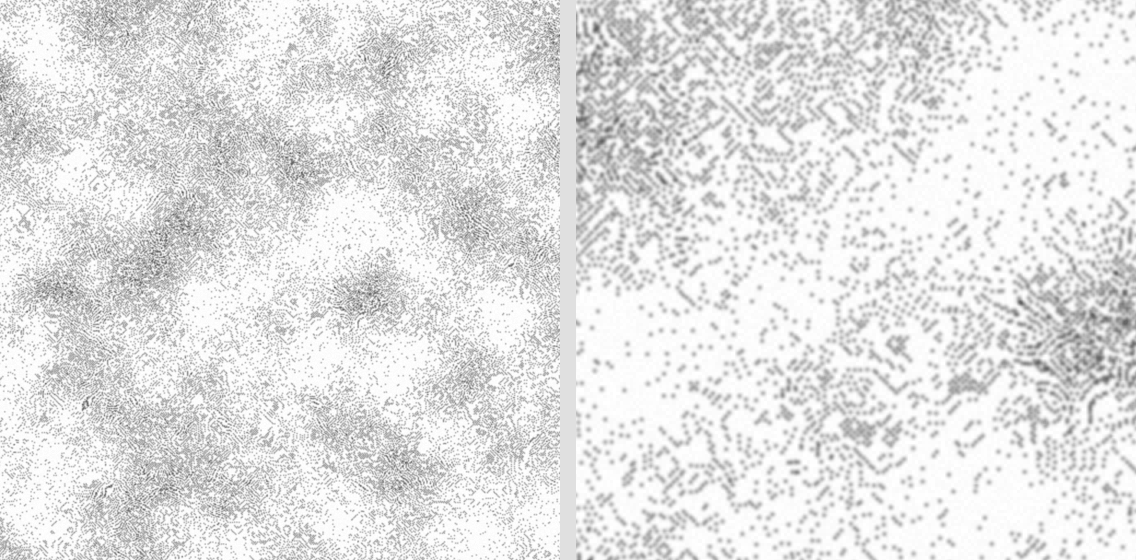
Left, the full canvas; right, a detail of the centre.
Write a WebGL 2 fragment shader that draws this texture.

```glsl
#version 300 es
precision highp float;

uniform vec2 u_resolution;
out vec4 fragColor;

float hash(vec2 p) {
    vec3 q = fract(p.xyx * vec3(0.1031, 0.1030, 0.0973));
    q += dot(q, q.yzx + 33.33);
    return fract((q.x + q.y) * q.z);
}

float valueNoise(vec2 p) {
    vec2 cell = floor(p);
    vec2 t = fract(p);
    t = t * t * (3.0 - 2.0 * t);
    float low = mix(hash(cell), hash(cell + vec2(1.0, 0.0)), t.x);
    float high = mix(hash(cell + vec2(0.0, 1.0)), hash(cell + 1.0), t.x);
    return mix(low, high, t.y);
}

float fbm(vec2 p, int octaves) {
    const mat2 turn = mat2(1.6, 1.2, -1.2, 1.6);
    float sum = 0.0;
    float amplitude = 0.5;
    for (int i = 0; i < octaves; i++) {
        p = turn * p + vec2(17.3, 41.7);
        sum += amplitude * valueNoise(p);
        amplitude *= 0.55;
    }
    return sum;
}

// 1 where a cell carries a dot, 0 elsewhere
float inked(vec2 cell) {
    vec2 uv = (cell + 0.5) / 512.0;

    // Cloudy ink coverage
    float clouds = fbm(uv * 4.5 + 3.7, 5);
    float coverage = clamp(0.205 + 0.82 * (clouds - 0.53), 0.03, 0.6);

    // Contour phase, split over a checkerboard to break lines into dots
    float contour = 14.0 * fbm(uv * 8.0 + 60.0, 3);
    float checker = 0.5 * mod(cell.x + cell.y, 2.0);
    float jitter = (0.05 + 2.0 * coverage * coverage) * hash(cell + 211.0);
    return step(fract(contour + checker + jitter), coverage);
}

void main() {
    float side = min(u_resolution.x, u_resolution.y);
    vec2 grid = gl_FragCoord.xy / side * 512.0;
    vec2 home = floor(grid);

    // Soft dots spilling into neighbouring cells
    float ink = 0.0;
    for (int y = -1; y <= 1; y++) {
        for (int x = -1; x <= 1; x++) {
            vec2 cell = home + vec2(x, y);
            vec2 wobble = vec2(hash(cell + 97.0), hash(cell + 431.0)) - 0.5;
            vec2 offset = grid - cell - 0.5 - 0.4 * wobble;
            ink += 0.43 * inked(cell) * exp(-1.35 * dot(offset, offset));
        }
    }

    // Faintly grained paper
    float paper = 0.98 + 0.02 * hash(home + 733.0);
    fragColor = vec4(vec3(paper - 0.59 * min(ink, 1.0)), 1.0);
}
```
